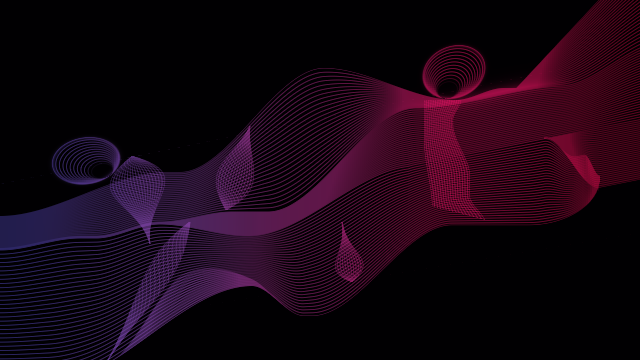
Reproduce this background procedurally as a Shadertoy shader.

```glsl
// Flowing ribbons of fine lines on black, shifting from indigo to crimson.
// Each ribbon interpolates between two smooth height curves; pinches glow by
// line density. Pods and rings add the twisted folds. Canvas is 16 x 9 units.

float ease(float a, float b, float x) { return smoothstep(a, b, x); }

// Evenly spaced contours of v, fading to their mean where they crowd
float strokes(float v, float count) {
    float f = v * count;
    float rate = max(length(vec2(dFdx(f), dFdy(f))), 1e-4);
    float halfWidth = 0.00115 * iResolution.y;
    float dist = abs(fract(f - 0.5) - 0.5) / rate;
    float line = clamp(0.5 + halfWidth - dist, 0.0, 1.0);
    float mean = min(2.0 * halfWidth * rate, 1.0);
    return mix(line, mean, ease(0.3, 0.8, rate));
}

// Ribbon of lines between two bounds along one axis
float sheet(float y, float low, float high, float count) {
    float t = (y - low) / max(high - low, 0.03);
    float rate = max(length(vec2(dFdx(t), dFdy(t))), 1e-4);
    float inside = clamp(min(t, 1.0 - t) / rate + 0.5, 0.0, 1.0);
    return strokes(t, count) * inside;
}

// Meshed leaf from a to b; lean moves its widest part toward b
float pod(vec2 p, vec2 a, vec2 b, float width, float lean, float count) {
    vec2 axis = b - a, q = p - a;
    float t = dot(q, axis) / dot(axis, axis);
    float side = (q.x * axis.y - q.y * axis.x) / length(axis);
    float along = clamp(t, 0.0, 1.0);
    float w = width * sin(3.14159 * pow(along, lean)) + 0.015;
    float inside = step(0.0, t) * step(t, 1.0);
    float mesh = sheet(side, -w, w, count);
    float cross = strokes(t + 0.12 * side / w, count * 1.6);
    cross *= 1.0 - ease(0.95, 1.05, abs(side) / w);
    return inside * (0.75 * mesh + 0.5 * cross);
}

// Nested ellipses that all touch at one point of the rim
float ring(vec2 p, vec2 center, vec2 radii, float tilt, float touchAngle) {
    float c = cos(tilt), s = sin(tilt);
    vec2 q = mat2(c, -s, s, c) * (p - center) / radii;
    vec2 dir = vec2(cos(touchAngle), sin(touchAngle));
    vec2 v = q - dir;
    float k = dot(v, v) / max(-2.0 * dot(v, dir), 1e-3);
    float r = length(q);
    float lines = strokes(min(k, 2.0), 16.0) * (1.0 - ease(0.98, 1.04, r));
    return lines * ease(0.25, 0.5, k) + 0.5 * exp(-abs(r - 0.97) * 24.0);
}

// Bounding curves, from the top of the flow to the bottom
float leftDip(float x) {
    return -0.65 + 0.3 * ease(0.0, 2.0, x) + 0.35 * ease(2.4, 4.0, x);
}
float crest(float x) {
    float y = 3.6 + 1.1 * ease(0.0, 4.2, x) + 2.6 * ease(4.5, 8.1, x)
        - 0.8 * ease(8.1, 11.4, x) + 0.3 * ease(11.4, 12.6, x);
    return max(y, 6.79 + 1.07 * (x - 12.9));
}
float ridge(float x) {
    return 3.45 + leftDip(x) + 0.25 * ease(4.0, 5.8, x) + 2.6 * ease(6.7, 10.4, x)
        + 0.55 * ease(10.4, 14.2, x) + 1.1 * ease(14.0, 16.6, x);
}
float valley(float x) {
    return 3.4 + leftDip(x) - 0.3 * ease(4.0, 6.2, x)
        + 1.75 * ease(6.2, 10.4, x) + 0.2 * max(x - 10.2, 0.0);
}
float keel(float x) {
    float q = clamp((x - 13.2) / 1.8, 0.0, 1.0);
    return -0.6 + 2.45 * ease(1.2, 6.3, x) - 0.75 * ease(6.3, 7.6, x)
        + 2.27 * ease(7.8, 11.3, x) + 1.2 * (1.0 - sqrt(1.0 - q * q));
}

vec3 ink(float x) {
    vec3 c = mix(vec3(0.34, 0.30, 0.78), vec3(0.58, 0.30, 0.74), ease(0.0, 4.5, x));
    c = mix(c, vec3(0.72, 0.18, 0.56), ease(4.0, 8.0, x));
    c = mix(c, vec3(0.95, 0.08, 0.41), ease(7.5, 11.5, x));
    return mix(c, vec3(0.80, 0.04, 0.26), ease(12.0, 16.0, x));
}

void mainImage(out vec4 fragColor, in vec2 fragCoord) {
    vec2 p = fragCoord / iResolution.xy * vec2(16.0, 9.0);
    float x = p.x, y = p.y;
    float top = crest(x), mid = ridge(x), low = valley(x), base = keel(x);

    // Main ribbons
    float light = sheet(y, mid, top, 26.0) + sheet(y, low, mid, 28.0);
    float lobeTop = low - 0.6 * ease(13.6, 14.4, x) - 0.6 * ease(14.6, 15.0, x);
    light += sheet(y, base, lobeTop, 32.0) * step(x, 15.0);
    float wing = low - 1.5 * ease(13.6, 15.0, x);
    light += sheet(y, wing, low, 30.0) * step(13.6, x);
    float fold = base + 0.95 * ease(2.8, 4.6, x) * (1.0 - ease(4.4, 7.0, x));
    light += 0.8 * sheet(y, base, fold, 16.0) * ease(2.6, 3.2, x) * (1.0 - ease(6.8, 7.4, x));

    // Crimson column, woven both ways
    float left = 10.8 - 0.2 * ease(3.8, 5.5, y);
    float right = 11.75 - 0.42 * ease(4.6, 5.9, y) + 0.2 * ease(6.0, 6.5, y)
        + 0.4 * (1.0 - ease(3.4, 4.1, y));
    float column = sheet(x, left, right, 16.0);
    column += 0.5 * strokes(y + 0.3 * x, 14.0) * step(left, x) * step(x, right);
    light += 0.8 * column * step(3.85 - 0.26 * (x - 10.77), y) * step(y, 6.5);

    // Twisted folds and open loops
    light += pod(p, vec2(6.25, 5.85), vec2(5.65, 3.75), 0.45, 1.5, 14.0);
    light += pod(p, vec2(2.7, 0.0), vec2(4.75, 3.45), 0.3, 1.7, 12.0);
    light += pod(p, vec2(8.55, 3.45), vec2(8.8, 1.95), 0.34, 2.2, 11.0);
    light += pod(p, vec2(3.75, 2.9), vec2(3.3, 5.1), 0.68, 1.9, 18.0);
    light += ring(p, vec2(2.15, 4.98), vec2(0.85, 0.58), 0.15, -0.9);
    light += ring(p, vec2(11.35, 7.2), vec2(0.8, 0.64), 0.4, -2.2);

    // Glow along the pinched ridge
    light += 0.6 * exp(-abs(y - mid - 0.08) * 9.0) * ease(9.5, 12.3, x) * (1.0 - ease(12.8, 14.6, x));

    vec3 color = ink(x) * (1.0 - exp(-0.7 * light));
    fragColor = vec4(color + vec3(0.004, 0.0, 0.006), 1.0);
}
```
